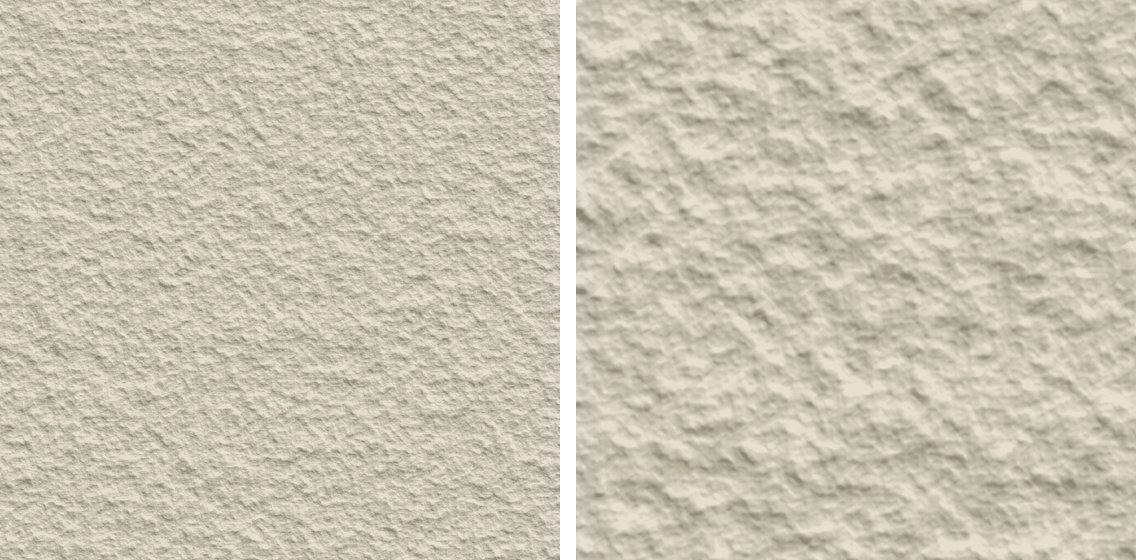
Left, the full canvas; right, a detail of the centre.
Write a WebGL 2 fragment shader that draws this texture.

```glsl
#version 300 es
precision highp float;
precision highp int;
// Rough cream stucco: crumbly plaster relief under raking light from above.

uniform vec2 u_resolution;
out vec4 fragColor;

const vec3 SHADOW_COLOR = vec3(0.65, 0.63, 0.56);
const vec3 LIGHT_COLOR = vec3(0.87, 0.84, 0.78);
const vec2 LIGHT_DIR = vec2(0.30, 0.954);
const int OCTAVES = 6;
const float BASE_CELLS = 8.0;      // lattice cells across the canvas
const float ROUGHNESS[OCTAVES] = float[OCTAVES](0.12, 0.25, 0.60, 0.90, 0.80, 0.55);
const float LUMPINESS = 0.4;       // raised grains steeper than hollows
const float SLOPE_STEP = 0.0015;   // sampling distance for the slope
const float RELIEF = 0.92;         // strength of the shading
const float MID_TONE = 0.66;
const float CONTRAST = 0.36;
const float HIGHLIGHT_ROLLOFF = 0.02;
const vec2 TONE_RANGE = vec2(-0.45, 1.17);

// Integer hash of a lattice cell and an octave
uvec2 hashCell(ivec2 cell, int octave) {
    uvec2 v = uvec2(cell + 4096) + uint(octave) * uvec2(7919u, 3571u);
    v = v * 1664525u + 1013904223u;
    v.x += v.y * 1664525u;
    v.y += v.x * 1664525u;
    v ^= v >> 16u;
    v.x += v.y * 1664525u;
    v.y += v.x * 1664525u;
    return v ^ (v >> 16u);
}

vec2 latticeGradient(ivec2 cell, int octave) {
    vec2 r = vec2(hashCell(cell, octave) >> 8u) / 16777216.0;
    return normalize(r * 2.0 - 0.99999);
}

float gradientNoise(vec2 p, int octave) {
    ivec2 cell = ivec2(floor(p));
    vec2 f = fract(p);
    vec2 fade = f * f * f * (f * (f * 6.0 - 15.0) + 10.0);
    float a = dot(latticeGradient(cell, octave), f);
    float b = dot(latticeGradient(cell + ivec2(1, 0), octave), f - vec2(1.0, 0.0));
    float c = dot(latticeGradient(cell + ivec2(0, 1), octave), f - vec2(0.0, 1.0));
    float d = dot(latticeGradient(cell + ivec2(1, 1), octave), f - vec2(1.0));
    return mix(mix(a, b, fade.x), mix(c, d, fade.x), fade.y);
}

// Plaster height; octaves finer than the pixel grid fade out
float plasterHeight(vec2 p, float pixel) {
    float height = 0.0;
    float cells = BASE_CELLS;
    for (int i = 0; i < OCTAVES; i++) {
        float n = gradientNoise(p * cells, i);
        float visible = 1.0 - smoothstep(0.55, 1.1, cells * pixel);
        height += visible * ROUGHNESS[i] / cells * (n + LUMPINESS * abs(n));
        cells *= 2.0;
    }
    return height;
}

void main() {
    float pixel = 1.0 / min(u_resolution.x, u_resolution.y);
    vec2 p = gl_FragCoord.xy * pixel;

    // Slope facing the light, centred on the point
    vec2 offset = 0.5 * SLOPE_STEP * LIGHT_DIR;
    float rise = plasterHeight(p - offset, pixel) - plasterHeight(p + offset, pixel);
    float facing = RELIEF * rise / SLOPE_STEP;

    // Lit faces level off, shaded faces keep their depth
    float tone = MID_TONE + CONTRAST * facing - HIGHLIGHT_ROLLOFF * facing * facing;
    tone = clamp(tone, TONE_RANGE.x, TONE_RANGE.y);
    fragColor = vec4(mix(SHADOW_COLOR, LIGHT_COLOR, tone), 1.0);
}
```
